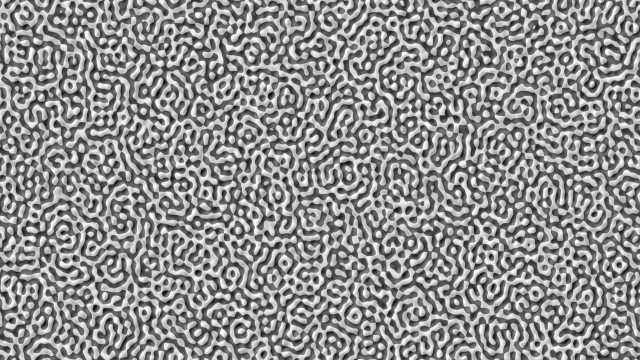
This pattern is drawn by a Shadertoy shader. Its source:

```glsl
const float WAVES = 41.0;            // stripe periods per canvas height
const float STRETCH = 1.1;           // upright elongation of the stripes
const float CELL = 2.4;              // spacing of ring sources, in periods
const float LEVEL = 0.03;            // raises the share of dark area
const float BREAKUP = 0.8;           // pinches stripes into short grains
const float BREAKUP_SCALE = 1.5;     // breakup cells per period
const float EDGE = 0.085;            // half width of the stripe edges, in periods
const float RELIEF = 0.085;          // strength of the directional shading
const float MOTTLE = 0.28;           // strength of the uneven tone
const float MOTTLE_SCALE = 1.25;     // mottle cells per period
const float DARK_TONE = 0.325;
const float LIGHT_TONE = 0.81;
const vec2 LIGHT_DIR = vec2(-0.8, 0.6);
const float TAU = 6.2831853;

vec3 hash3(vec2 p) {
    vec3 q = fract(p.xyx * vec3(0.1031, 0.1030, 0.0973));
    q += dot(q, q.yxz + 33.33);
    return fract((q.xxy + q.yzz) * q.zyx);
}

vec2 gradientAt(vec2 cell) {
    float angle = TAU * hash3(cell + 71.0).x;
    return vec2(cos(angle), sin(angle));
}

float gradientNoise(vec2 p) {
    vec2 i = floor(p), f = fract(p);
    vec2 u = f * f * f * (f * (f * 6.0 - 15.0) + 10.0);
    vec2 e = vec2(0.0, 1.0);
    float a = dot(gradientAt(i), f);
    float b = dot(gradientAt(i + e.yx), f - e.yx);
    float c = dot(gradientAt(i + e.xy), f - e.xy);
    float d = dot(gradientAt(i + e.yy), f - e.yy);
    return mix(mix(a, b, u.x), mix(c, d, u.x), u.y);
}

// Sum of windowed ring waves from jittered sources: height in x, slope in yz
vec3 labyrinth(vec2 p) {
    vec2 home = floor(p / CELL);
    float reach = 2.0 * CELL;
    vec3 sum = vec3(0.0);
    for (int y = -2; y <= 2; y++) {
        for (int x = -2; x <= 2; x++) {
            vec2 cell = home + vec2(x, y);
            vec3 h = hash3(cell + 200.0);
            vec2 d = p - (cell + h.xy) * CELL;
            float r = length(d);
            float fall = max(1.0 - r * r / (reach * reach), 0.0);
            float amp = h.z < 0.5 ? -1.0 : 1.0;
            float wave = cos(TAU * r);
            float dWave = -TAU * sin(TAU * r) * fall * fall;
            float dFall = -4.0 * r * fall / (reach * reach) * wave;
            sum.x += amp * wave * fall * fall;
            sum.yz += amp * (dWave + dFall) * d / max(r, 0.0001);
        }
    }
    return sum;
}

void mainImage(out vec4 fragColor, in vec2 fragCoord) {
    float pixel = WAVES / iResolution.y;
    vec2 p = fragCoord * pixel / vec2(1.0, STRETCH);

    // Approximate distance to the stripe border
    vec3 field = labyrinth(p);
    float height = field.x - LEVEL + BREAKUP * gradientNoise(p * BREAKUP_SCALE + 37.0);
    float border = height / max(length(field.yz), 1.5);
    float width = max(EDGE, 0.6 * pixel);
    float stripe = smoothstep(-width, width, border);

    // Two tones, tilted by relief and broken up by mottle
    float relief = clamp(-dot(field.yz, LIGHT_DIR) / TAU, -1.5, 1.5);
    float mottle = gradientNoise(p * MOTTLE_SCALE);
    float tone = mix(DARK_TONE, LIGHT_TONE, stripe) + RELIEF * relief + MOTTLE * mottle;
    fragColor = vec4(vec3(clamp(tone, 0.04, 0.96)), 1.0);
}
```
